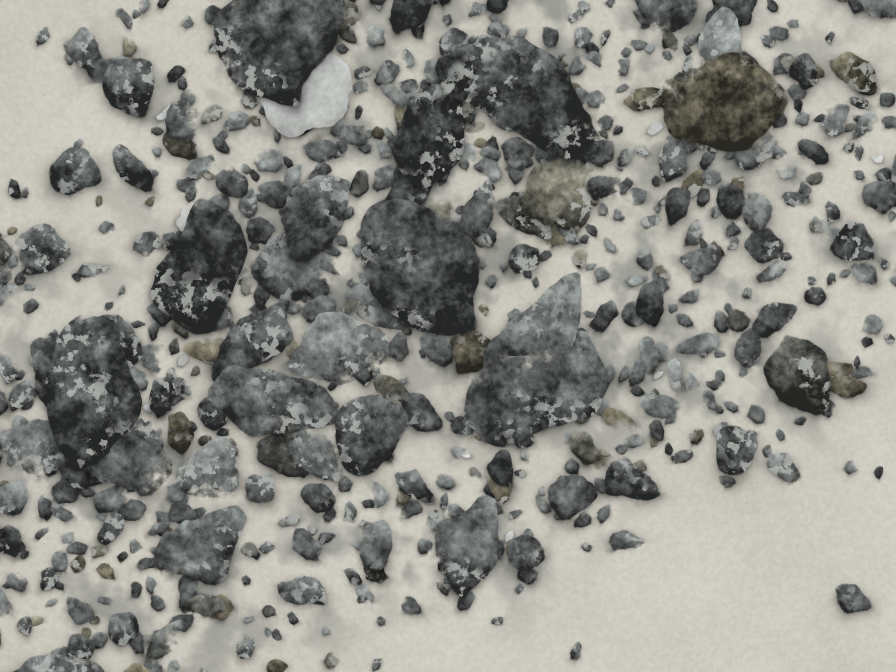
Write a WebGL 2 fragment shader that draws this texture.

```glsl
#version 300 es
precision highp float;
// Dark weathered stones of many sizes, half buried in pale beach sand.

uniform vec2 u_resolution;
out vec4 fragColor;

const float TAU = 6.2831853;
const int LAYERS = 5;
const float SMALLEST_CELL = 0.024;   // cell size of the finest layer
const float CELL_GROWTH = 1.75;      // size ratio between layers
const float COVER[LAYERS] = float[](0.34, 0.52, 0.62, 0.60, 0.60);
const int FACETS = 7;
const float FACET_SHARPNESS = 10.0;
const float SHADOW_STRENGTH = 0.5;
const float SHADOW_FALLOFF = 150.0;
const float DRIFT_SOFTNESS = 0.8;
const float DARKEST_TONE = 0.15;
const vec3 SAND = vec3(0.800, 0.788, 0.745);
const vec3 SILT = vec3(0.53, 0.54, 0.52);
const vec3 STONE_TINT = vec3(0.975, 1.015, 1.0);
const vec3 OLIVE_TINT = vec3(1.08, 1.04, 0.88);
const vec3 SALT = vec3(0.72, 0.73, 0.71);
const vec3 PALE_STONE = vec3(0.84, 0.85, 0.84);

// Integer hash, three values in 0..1
vec3 hash3(vec2 cell, float seed) {
    uvec3 v = uvec3(ivec3(cell, seed)) * 1664525u + 1013904223u;
    v.x += v.y * v.z; v.y += v.z * v.x; v.z += v.x * v.y;
    v ^= v >> 16u;
    v.x += v.y * v.z; v.y += v.z * v.x; v.z += v.x * v.y;
    return vec3(v >> 8u) / 16777216.0;
}

float valueNoise(vec2 p) {
    vec2 i = floor(p), f = fract(p);
    f = f * f * (3.0 - 2.0 * f);
    float low = mix(hash3(i, 7.0).x, hash3(i + vec2(1, 0), 7.0).x, f.x);
    float high = mix(hash3(i + vec2(0, 1), 7.0).x, hash3(i + 1.0, 7.0).x, f.x);
    return mix(low, high, f.y);
}

// Octaves are turned against each other to hide the lattice
float fbm(vec2 p) {
    float sum = 0.0, weight = 0.53;
    for (int i = 0; i < 4; i++) {
        p = mat2(1.6, 1.2, -1.2, 1.6) * p + 3.7;
        sum += weight * valueNoise(p * 0.5);
        weight *= 0.5;
    }
    return sum;
}

vec2 direction(float angle) { return vec2(cos(angle), sin(angle)); }

// Where stones gather: clusters with bare sand to the lower right and upper left
float stoneDensity(vec2 p) {
    float d = 0.98 + 1.0 * (valueNoise(p * 5.0 + 2.0) - 0.5);
    d -= 1.3 * smoothstep(0.0, 0.42, dot(p - vec2(0.70, 0.36), vec2(0.55, -0.83)));
    vec2 left = p - vec2(0.08, 0.76), right = p - vec2(1.18, 0.92);
    d -= 0.8 * exp(-16.0 * dot(left, left)) + 0.6 * exp(-14.0 * dot(right, right));
    return clamp(d, 0.02, 1.0);
}

// Rounded irregular polygon of about unit radius
float facetDistance(vec2 q, vec2 cell, float seed) {
    float sum = 0.0;
    for (int i = 0; i < FACETS; i++) {
        vec3 h = hash3(cell, seed + 10.0 + float(i));
        vec2 n = direction((float(i) + 0.8 * h.x) * TAU / float(FACETS));
        sum += exp(FACET_SHARPNESS * (dot(n, q) - mix(0.72, 1.1, h.y)));
    }
    return log(sum) / FACET_SHARPNESS;
}

vec3 stoneColor(vec2 p, float up, float depth, float size, vec3 h) {
    float tone = mix(0.30, 0.54, h.x) - 0.45 * size;
    tone += 0.50 * (fbm(p * 40.0 + h.yz * 9.0) - 0.5);
    tone += 0.26 * (fbm(p * 150.0) - 0.5);
    float rim = 1.0 - smoothstep(0.0, 0.4, depth);
    tone += 0.07 * up + rim * (0.10 * up - 0.06);
    vec3 tint = mix(STONE_TINT, OLIVE_TINT, smoothstep(0.82, 0.95, h.y));
    vec3 color = max(tone, DARKEST_TONE) * tint;
    // Salt and barnacle flecks
    float patches = smoothstep(0.42, 0.68, fbm(p * 16.0 + h.xy * 5.0));
    float flecks = smoothstep(0.50, 0.66, fbm(p * 95.0 + 4.0));
    color = mix(color, SALT, 0.8 * patches * flecks);
    float pale = step(0.98, h.z) * step(size, 0.15);
    return mix(color, PALE_STONE * (0.75 + 0.5 * tone), pale);
}

void scatterStones(inout vec3 color, vec2 p, float size, float cover, float seed) {
    float pixel = 1.0 / u_resolution.y;
    vec2 warp = vec2(fbm(p * 2.6 / size), fbm(p * 2.6 / size + 31.0)) - 0.5;
    for (int k = 0; k < 9; k++) {
        vec2 cell = floor(p / size) + vec2(k % 3 - 1, k / 3 - 1);
        vec3 place = hash3(cell, seed), form = hash3(cell, seed + 1.0);
        vec3 look = hash3(cell, seed + 2.0);
        vec2 center = (cell + 0.5 + 0.8 * (place.xy - 0.5)) * size;
        if (place.z > cover * stoneDensity(center)) continue;
        float radius = size * mix(0.3, 0.52, form.x * form.x);
        vec2 offset = (p - center) / radius;
        if (dot(offset, offset) > 5.0) continue;
        vec2 axis = direction(form.y * TAU);
        vec2 q = mat2(axis.x, -axis.y, axis.y, axis.x) * offset + 0.45 * warp;
        float stretch = mix(1.0, 1.4, form.z);
        float d = facetDistance(q * vec2(1.0 / stretch, stretch), cell, seed);
        // Sand drifted over one side
        float drift = dot(offset, direction(look.z * 40.0)) + 1.5 * (look.x - 0.92);
        drift += 1.9 * (fbm(p * 18.0) - 0.5) + 0.9 * (fbm(p * 110.0) - 0.5);
        float exposed = 1.0 - smoothstep(0.0, DRIFT_SOFTNESS, drift);
        float shadow = exp(-max(SHADOW_FALLOFF * radius, 4.0) * max(d, 0.0));
        color *= 1.0 - SHADOW_STRENGTH * exposed * shadow * clamp(0.5 - 0.4 * offset.y, 0.0, 1.0);
        float inside = 1.0 - smoothstep(-pixel, pixel, d * radius);
        color = mix(color, stoneColor(p, offset.y, -d, size, look), inside * exposed);
    }
}

void main() {
    vec2 p = gl_FragCoord.xy / u_resolution.y;
    // Sand with fine grain and grey silt between the stones
    vec3 color = SAND + 0.06 * (fbm(p * 7.0) - 0.5) + 0.07 * (fbm(p * 190.0) - 0.5);
    float silt = smoothstep(0.47, 0.76, fbm(p * 18.0 + 5.0)) * stoneDensity(p);
    color = mix(color, SILT, 0.7 * silt);
    float size = SMALLEST_CELL;
    for (int i = 0; i < LAYERS; i++) {
        scatterStones(color, p, size, COVER[i], 40.0 * float(i + 1));
        size *= CELL_GROWTH;
    }
    fragColor = vec4(clamp(color, 0.0, 1.0), 1.0);
}
```
